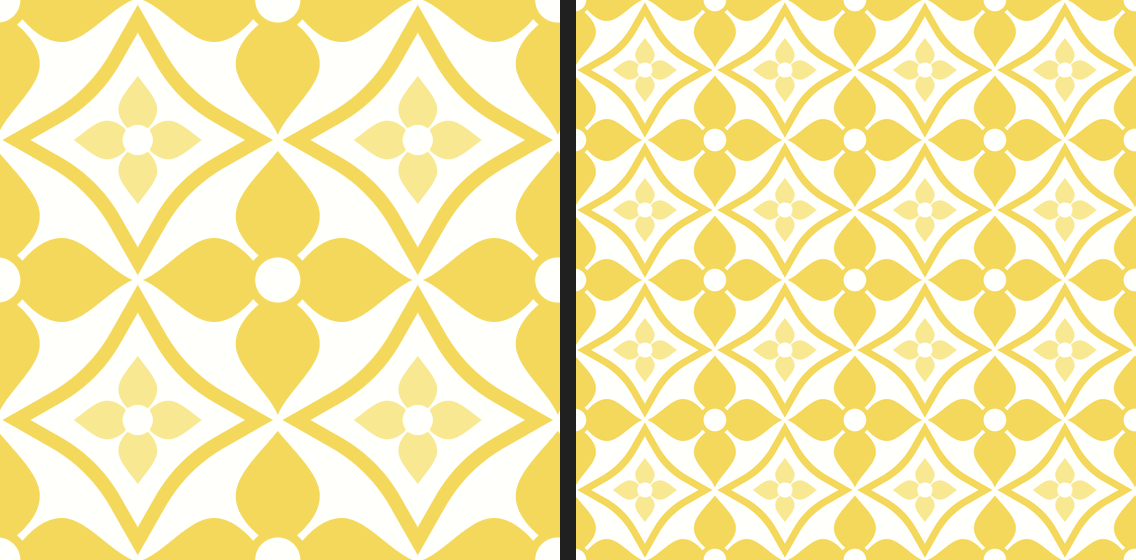
Left: one tile. Right: repeated 2 by 2.
This pattern is drawn by a Shadertoy shader. Its source:

```glsl
// Two-tone floral tile: bold four-petal blossoms on a square lattice, with
// concave star frames holding small pale blossoms in the gaps between them.
// Each cell is folded by symmetry and shaded with approximate distances.

const float REPEATS = 2.0;                  // whole cells across and down
const vec2  SHIFT   = vec2(-0.004, 0.0);    // lattice offset on the canvas

const vec3 PAPER = vec3(1.00, 1.00, 0.99);
const vec3 GOLD  = vec3(0.957, 0.848, 0.362);
const vec3 PALE  = vec3(0.978, 0.910, 0.572);

// All lengths below are in cells.
const float BIG_HUB    = 0.0805;
const float BIG_BASE   = 0.085;   // where a petal leaves the core
const float BIG_BELLY  = 0.229;   // distance of the widest point
const float BIG_WIDTH  = 0.150;   // half width there
const float BIG_TIP    = 0.482;
const float UPPER_TIP  = 0.461;   // the upward petal is shorter and blunter
const float BIG_CORE   = 0.157;   // diamond joining the petals

const float SMALL_HUB   = 0.054;
const float SMALL_BASE  = 0.044;
const float SMALL_BELLY = 0.109;
const float SMALL_WIDTH = 0.069;
const float SMALL_TIP   = 0.229;

const float FRAME_TIP   = 0.483;
const float FRAME_SLOPE = 0.57;   // sideways run per unit along each arm
const float FRAME_ROUND = 0.08;   // softness of the inward corners
const float FRAME_LINE  = 0.0495; // line thickness

// Half width of a petal at distance t; taper 0 is convex, 1 is S-curved.
float petalWidth(float t, float belly, float width, float tip, float flare, float taper) {
    float inner = max(belly - t, 0.0);
    float u = clamp((t - belly) / (tip - belly), 0.0, 1.0);
    float outer = mix(1.0 - u * u, 1.0 - smoothstep(0.0, 1.0, u), taper);
    return width * outer - flare * inner * inner;
}

// Signed distance to four petals, with the wedge folded onto one axis.
float petals(vec2 p, float base, float belly, float width, float tip, float flare, float taper) {
    const float STEP = 0.001;
    p = abs(p);
    float along = max(p.x, p.y);
    float side = min(p.x, p.y);
    float w = petalWidth(along, belly, width, tip, flare, taper);
    float slope = (petalWidth(along + STEP, belly, width, tip, flare, taper) - w) / STEP;
    float d = (side - w) / sqrt(1.0 + slope * slope);
    return max(d, max(base - along, along - tip));
}

float bigBlossom(vec2 p) {
    bool upper = p.y > abs(p.x);
    float tip = upper ? UPPER_TIP : BIG_TIP;
    float taper = upper ? 0.38 : 0.65;
    float d = petals(p, BIG_BASE, BIG_BELLY, BIG_WIDTH, tip, 4.1, taper);
    float core = (abs(p.x) + abs(p.y) - BIG_CORE) * 0.7071;
    return max(min(d, core), BIG_HUB - length(p));
}

float smallBlossom(vec2 p) {
    float d = petals(p, SMALL_BASE, SMALL_BELLY, SMALL_WIDTH, SMALL_TIP, 7.3, 0.4);
    return max(d, SMALL_HUB - length(p));
}

float smoothMin(float a, float b, float k) {
    float h = max(k - abs(a - b), 0.0) / k;
    return min(a, b) - 0.25 * k * h * h;
}

// Band just inside a four-pointed star with rounded inward corners.
float starFrame(vec2 p) {
    p = abs(p);
    float scale = inversesqrt(1.0 + FRAME_SLOPE * FRAME_SLOPE);
    float upright = (p.x - FRAME_SLOPE * (FRAME_TIP - p.y)) * scale;
    float level = (p.y - FRAME_SLOPE * (FRAME_TIP - p.x)) * scale;
    float star = smoothMin(upright, level, FRAME_ROUND);
    return abs(star + 0.5 * FRAME_LINE) - 0.5 * FRAME_LINE;
}

float coverage(float d, float pixel) {
    return clamp(0.5 - d / pixel, 0.0, 1.0);
}

void mainImage(out vec4 fragColor, in vec2 fragCoord) {
    vec2 uv = (fragCoord / iResolution.xy - SHIFT) * REPEATS;
    float pixel = REPEATS / min(iResolution.x, iResolution.y);

    vec2 blossomPos = fract(uv + 0.5) - 0.5;  // centred on lattice points
    vec2 framePos = fract(uv) - 0.5;          // centred between them

    vec3 color = PAPER;
    color = mix(color, PALE, coverage(smallBlossom(framePos), pixel));
    float gold = min(bigBlossom(blossomPos), starFrame(framePos));
    color = mix(color, GOLD, coverage(gold, pixel));
    fragColor = vec4(color, 1.0);
}
```
